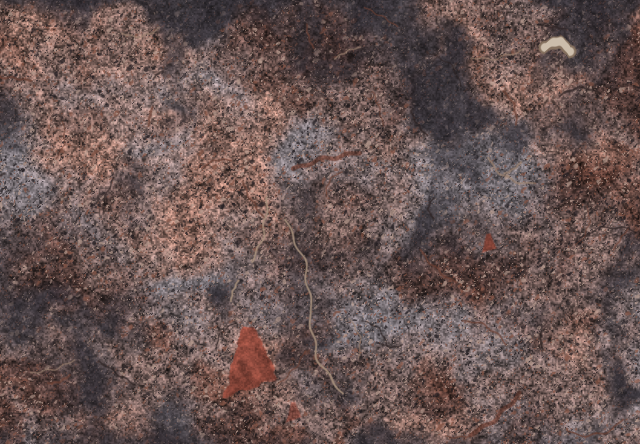
This texture is drawn by a Shadertoy shader. Its source:

```glsl
// A wall of damp soil: warped noise lays out brown earth, tan clay, blue-grey
// mould and dark hollows; grain and cell specks give grit; curved strands make
// roots and a pale larva, and cut half-planes make the red stones.

float hash(vec2 p) {
    vec3 q = fract(vec3(p.xyx) * 0.1031);
    q += dot(q, q.yzx + 33.33);
    return fract((q.x + q.y) * q.z);
}

float noise(vec2 p) {
    vec2 i = floor(p), f = fract(p);
    f = f * f * (3.0 - 2.0 * f);
    return mix(mix(hash(i), hash(i + vec2(1, 0)), f.x),
               mix(hash(i + vec2(0, 1)), hash(i + vec2(1, 1)), f.x), f.y);
}

float fbm(vec2 p) {
    float sum = 0.0, amp = 0.52;
    for (int i = 0; i < 5; i++) {
        sum += amp * noise(p);
        p = mat2(1.6, 1.2, -1.2, 1.6) * p + 7.3;
        amp *= 0.5;
    }
    return sum;
}

// Soft elliptical patch
float blob(vec2 p, vec2 center, vec2 radius) {
    vec2 q = (p - center) / radius;
    return exp(-dot(q, q));
}

// Coverage of a bent, slightly wavy strand from a to b
float strand(vec2 p, vec2 a, vec2 b, float bend, float width) {
    float px = 1.0 / iResolution.y;
    float len = distance(a, b);
    vec2 dir = (b - a) / len;
    vec2 q = vec2(dot(p - a, dir), dot(p - a, vec2(-dir.y, dir.x)));
    float t = clamp(q.x / len, 0.0, 1.0);
    float wave = bend + 0.03 * len * sin(t * 15.0 + a.x * 40.0);
    float d = length(vec2(q.x - t * len, q.y - 4.0 * t * (1.0 - t) * wave));
    return 1.0 - smoothstep(width - px, width + px, d);
}

// Coverage of an angular stone with chipped edges
float stone(vec2 p, vec2 center, float size) {
    vec2 q = (p - center) / size;
    float d = max(dot(q, vec2(0.92, 0.40)) - 0.048, dot(q, vec2(-0.97, 0.24)) - 0.035);
    d = max(d, max(q.y - 0.086, dot(q, vec2(0.31, -0.95)) - 0.052));
    d = (d + 0.022 * (fbm(p * 45.0) - 0.5)) * size;
    return 1.0 - smoothstep(-0.003, 0.003, d);
}

void mainImage(out vec4 fragColor, in vec2 fragCoord) {
    vec2 p = fragCoord / iResolution.y;
    vec2 w = p + 0.16 * (vec2(fbm(p * 7.0), fbm(p * 7.0 + 31.0)) - 0.5);

    // Broad patches
    float clay = blob(w, vec2(0.50, 0.76), vec2(0.20, 0.11)) + blob(w, vec2(0.40, 0.91), vec2(0.08))
               + blob(w, vec2(1.01, 0.84), vec2(0.13, 0.08)) + blob(w, vec2(1.30, 0.69), vec2(0.14, 0.11))
               + 0.5 * blob(w, vec2(0.12, 0.70), vec2(0.15, 0.3));
    float mould = blob(w, vec2(1.00, 0.60), vec2(0.26, 0.13)) + blob(w, vec2(0.92, 0.27), vec2(0.17, 0.06))
                + blob(w, vec2(1.15, 0.21), vec2(0.12, 0.10)) + blob(w, vec2(0.01, 0.62), vec2(0.08))
                + blob(w, vec2(0.43, 0.37), vec2(0.09, 0.03)) + 0.6 * blob(w, vec2(0.41, 0.07), vec2(0.07));
    float hollow = blob(w, vec2(0.62, 0.97), vec2(0.16, 0.07)) + blob(w, vec2(1.36, 0.95), vec2(0.14, 0.08))
                 + blob(w, vec2(0.25, 0.13), vec2(0.10, 0.12)) + blob(w, vec2(1.40, 0.10), vec2(0.09, 0.11))
                 + blob(w, vec2(0.52, 0.33), vec2(0.06, 0.05)) + 0.7 * blob(w, vec2(0.98, 0.74), vec2(0.12, 0.05))
                 + smoothstep(0.93, 1.02, w.y) + 0.5 * smoothstep(0.06, 0.0, p.y);
    clay = smoothstep(0.42, 0.80, fbm(w * 5.0 + 9.0) + 0.32 * clay);
    mould = smoothstep(0.46, 0.86, fbm(w * 6.0 + 20.0) + 0.36 * mould);
    hollow = smoothstep(0.50, 0.82, fbm(w * 7.0 + 50.0) + 0.36 * hollow);

    vec3 col = mix(vec3(0.29, 0.21, 0.195), vec3(0.43, 0.35, 0.335), smoothstep(0.32, 0.64, fbm(w * 9.0)));
    col = mix(col, vec3(0.36, 0.22, 0.18), 0.6 * smoothstep(0.52, 0.70, fbm(w * 8.0 + 70.0)));
    col = mix(col, vec3(0.57, 0.43, 0.385), 0.85 * clay);
    col = mix(col, vec3(0.46, 0.445, 0.47), 0.85 * mould);
    float smear = noise(p * vec2(70.0, 9.0));
    col = mix(col, vec3(0.15, 0.14, 0.165) + 0.06 * smear, 0.88 * hollow);

    // Fine grain
    float grain = 0.85 * noise(p * 290.0) + 0.65 * noise(p * 130.0 + 5.0) + 0.5 * noise(p * 55.0 + 8.0) - 1.0;
    col *= 1.04 + grain * (1.0 - 0.45 * hollow) * (1.0 - 0.25 * mould);

    // Grit: pale, rusty and black crumbs at three sizes
    for (int k = 0; k < 3; k++) {
        float scale = 58.0 * pow(1.65, float(k));
        vec2 g = p * scale + 0.6 * noise(p * scale * 1.7), id = floor(g) + 100.0 * float(k);
        vec2 offset = fract(g) - 0.3 - 0.4 * vec2(hash(id + 3.1), hash(id + 8.7));
        float radius = 0.12 + 0.20 * hash(id + 5.5), kind = hash(id + 1.9);
        float crumb = 1.0 - smoothstep(radius - 0.12, radius + 0.12, length(offset));
        vec3 tone = kind < 0.35 ? vec3(0.13, 0.11, 0.125)
                  : kind < 0.65 ? vec3(0.52, 0.33, 0.27) : vec3(0.72, 0.61, 0.56);
        col = mix(col, tone, crumb * step(0.66, hash(id)) * (0.7 - 0.5 * hollow));
    }

    // Scattered rootlets
    for (int i = 0; i < 42; i++) {
        vec2 seed = vec2(float(i), 4.0);
        vec2 a = vec2(1.44 * hash(seed), hash(seed + 11.0));
        float angle = 6.283 * hash(seed + 23.0), len = 0.03 + 0.10 * hash(seed + 37.0);
        vec2 b = a + len * vec2(cos(angle), 0.8 * sin(angle));
        float kind = hash(seed + 51.0);
        vec3 tone = kind < 0.4 ? vec3(0.17, 0.13, 0.13) : kind < 0.8 ? vec3(0.42, 0.25, 0.20) : vec3(0.60, 0.50, 0.43);
        col = mix(col, tone, 0.7 * strand(p, a, b, len * (hash(seed + 67.0) - 0.5) * 0.4, 0.0012 + 0.0016 * hash(seed + 79.0)));
    }

    // Thick rusty roots, then long pale ones
    float rusty = max(strand(p, vec2(0.66, 0.62), vec2(0.81, 0.655), 0.005, 0.005),
                      strand(p, vec2(1.06, 0.02), vec2(1.17, 0.115), -0.008, 0.005));
    col = mix(col, vec3(0.40, 0.24, 0.20) * (1.0 + 0.5 * grain), 0.8 * rusty);
    float pale = max(strand(p, vec2(0.642, 0.505), vec2(0.70, 0.30), 0.014, 0.0022),
                     strand(p, vec2(0.70, 0.30), vec2(0.772, 0.114), -0.022, 0.0024));
    pale = max(pale, max(strand(p, vec2(0.60, 0.555), vec2(0.568, 0.41), 0.010, 0.0020),
                         strand(p, vec2(0.537, 0.368), vec2(0.520, 0.322), -0.003, 0.0022)));
    col = mix(col, vec3(0.66, 0.57, 0.49), 0.85 * pale);

    // Red stones
    float rock = max(stone(p, vec2(0.56, 0.18), 1.0),
                     max(stone(p, vec2(1.10, 0.45), 0.26), 0.7 * stone(p, vec2(0.66, 0.07), 0.28)));
    col = mix(col, vec3(0.60, 0.30, 0.245) * (0.65 + 0.6 * fbm(p * 40.0) + 0.25 * grain), 0.93 * rock);

    // Larva with a darker rim
    vec2 tail = vec2(1.228, 0.893), head = vec2(1.283, 0.884);
    col = mix(col, vec3(0.52, 0.44, 0.37), strand(p, tail, head, 0.016, 0.015));
    col = mix(col, vec3(0.80, 0.74, 0.67), strand(p, tail, head, 0.018, 0.010));

    fragColor = vec4(clamp(col, 0.0, 1.0), 1.0);
}
```
